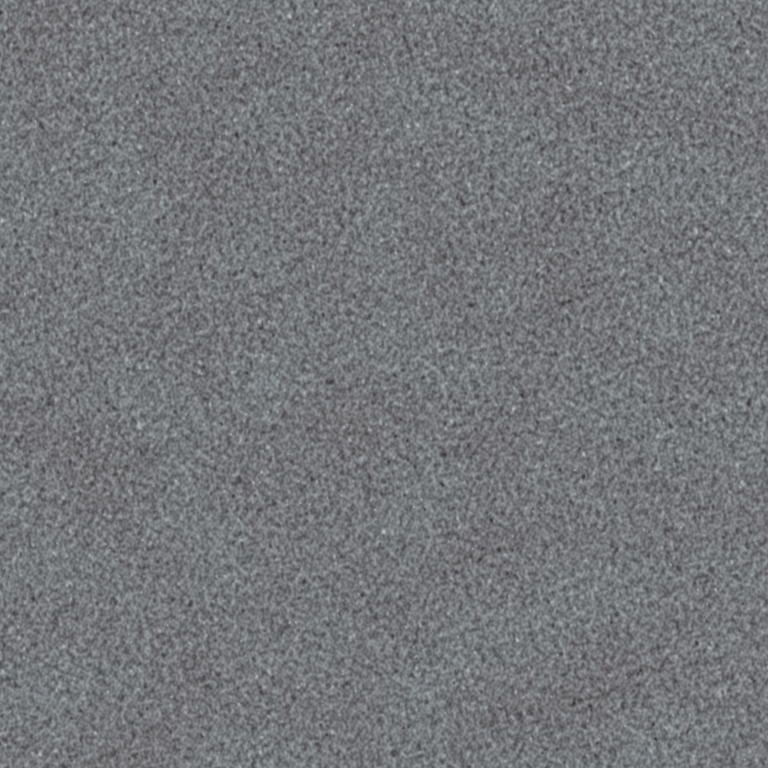
Write a Shadertoy shader that draws this texture.

```glsl
// Fine-grained grey stone: dense soft grain with scattered dark and pale flecks.

const vec3  STONE_COLOR  = vec3(0.457, 0.466, 0.480);
const vec3  TINT_SHIFT   = vec3(-0.014, 0.004, 0.004); // violet grey to green grey
const float COARSE_FREQ  = 118.0;  // grain cells across the canvas
const float FINE_FREQ    = 205.0;
const float COARSE_AMP   = 0.165;
const float FINE_AMP     = 0.160;
const float CLOUD_FREQ   = 9.0;    // broad, faint mottling
const float CLOUD_AMP    = 0.030;
const float PATCH_FREQ   = 34.0;
const float PATCH_AMP    = 0.035;
const vec2  CREASE_FREQ  = vec2(5.0, 42.0);
const float CREASE_ANGLE = 0.26;
const float CREASE_DEPTH = 0.022;
const float DARK_CELLS   = 80.0;
const float DARK_CHANCE  = 0.26;
const float DARK_RADIUS  = 0.0027;
const float DARK_DEPTH   = 0.110;
const float PALE_CELLS   = 92.0;
const float PALE_CHANCE  = 0.17;
const float PALE_RADIUS  = 0.0022;
const float PALE_HEIGHT  = 0.125;

// Integer hash giving two values from 0 to 1
vec2 hash2(vec2 cell, uint seed) {
    uvec2 q = uvec2(ivec2(cell)) * uvec2(1597u, 3571u) + uvec2(seed, seed * 97u);
    for (int i = 0; i < 3; i++) {
        q = q * 747796u + 28913u;
        q.x += q.y * 16645u;
        q.y += q.x * 16645u;
        q ^= q >> 16u;
    }
    return vec2(q & 65535u) / 65535.0;
}

mat2 rotation(float angle) {
    float c = cos(angle), s = sin(angle);
    return mat2(c, -s, s, c);
}

float cornerSlope(vec2 cell, vec2 offset, uint seed) {
    float angle = 6.28318 * hash2(cell, seed).x;
    return dot(vec2(cos(angle), sin(angle)), offset);
}

float gradientNoise(vec2 p, uint seed) {
    vec2 cell = floor(p), f = fract(p);
    vec2 w = f * f * f * (f * (f * 6.0 - 15.0) + 10.0);
    vec2 e = vec2(1.0, 0.0);
    float low  = mix(cornerSlope(cell, f, seed),
                     cornerSlope(cell + e.xy, f - e.xy, seed), w.x);
    float high = mix(cornerSlope(cell + e.yx, f - e.yx, seed),
                     cornerSlope(cell + e.xx, f - e.xx, seed), w.x);
    return mix(low, high, w.y);
}

// Coverage of randomly placed upright oval flecks
float flecks(vec2 uv, float cells, float chance, float radius, uint seed) {
    vec2 p = uv * cells, home = floor(p);
    float pixel = 1.0 / iResolution.y;
    float cover = 0.0;
    for (int y = -1; y <= 1; y++)
    for (int x = -1; x <= 1; x++) {
        vec2 cell = home + vec2(x, y);
        vec2 pick = hash2(cell, seed + 1u);
        if (pick.x > chance) continue;
        vec2 shape = hash2(cell, seed + 2u);
        vec2 d = (p - cell - hash2(cell, seed)) / cells;
        d = rotation((shape.x - 0.5) * 1.4) * d;
        d.y *= mix(0.55, 1.0, shape.y);
        float size = radius * mix(0.6, 1.15, pick.y);
        float soft = max(0.5 * size, 0.5 * pixel);
        float oval = 1.0 - smoothstep(size - soft, size + soft, length(d));
        cover = max(cover, oval * mix(0.6, 1.0, shape.x));
    }
    return cover;
}

void mainImage(out vec4 fragColor, in vec2 fragCoord) {
    vec2 uv = fragCoord / iResolution.y;

    // Grain: rotated layers hide the noise lattice
    vec2 upright = uv * vec2(1.08, 0.92);
    float tone = COARSE_AMP * gradientNoise(rotation(0.35) * upright * COARSE_FREQ, 11u)
               + FINE_AMP * gradientNoise(rotation(-0.6) * upright * FINE_FREQ, 23u);

    // Broad mottling
    float cloud = gradientNoise(rotation(0.5) * uv * CLOUD_FREQ, 37u);
    tone += CLOUD_AMP * cloud;
    tone += PATCH_AMP * gradientNoise(rotation(1.1) * uv * PATCH_FREQ, 41u);

    // Faint slanting creases
    float crease = gradientNoise(rotation(CREASE_ANGLE) * uv * CREASE_FREQ, 53u);
    tone -= CREASE_DEPTH * smoothstep(0.28, 0.55, crease);

    // Dark and pale flecks
    tone -= DARK_DEPTH * flecks(uv, DARK_CELLS, DARK_CHANCE, DARK_RADIUS, 61u);
    tone += PALE_HEIGHT * flecks(uv, PALE_CELLS, PALE_CHANCE, PALE_RADIUS, 71u);

    // Colour: paler grains lean green, darker ones violet
    float tint = clamp(tone * 6.0 + cloud, -1.0, 1.0);
    fragColor = vec4(clamp(STONE_COLOR + tone + TINT_SHIFT * tint, 0.0, 1.0), 1.0);
}
```
